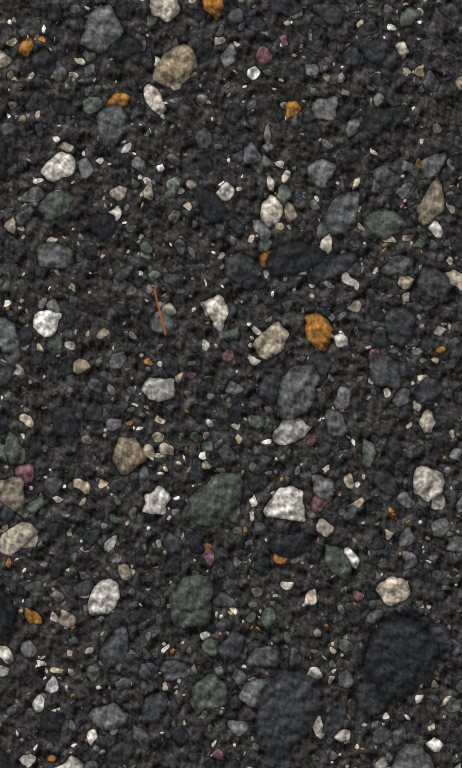
This texture is drawn by a Shadertoy shader. Its source:

```glsl
// Worn asphalt: crumbly dark binder with embedded stones of five sizes.
// Binder is lit gradient noise; stones are rounded random polygons scattered
// on jittered grids, painted from fine grit up to large pebbles.

const float TAU = 6.2831853;
const vec2 LIGHT = vec2(-0.45, 0.89);

const vec3 BINDER = vec3(1.03, 1.0, 0.98);
const vec3 SLATE  = vec3(0.16, 0.165, 0.175);
const vec3 GREY   = vec3(0.40, 0.40, 0.40);
const vec3 GREEN  = vec3(0.32, 0.35, 0.31);
const vec3 TAN    = vec3(0.55, 0.49, 0.40);
const vec3 CHALK  = vec3(0.74, 0.73, 0.71);
const vec3 OCHRE  = vec3(0.56, 0.39, 0.20);
const vec3 MAUVE  = vec3(0.40, 0.29, 0.32);
const vec3 NEEDLE = vec3(0.62, 0.34, 0.17);

vec3 hash3(vec2 p) {
    vec3 q = fract(p.xyx * vec3(0.1031, 0.1030, 0.0973));
    q += dot(q, q.yxz + 33.33);
    return fract((q.xxy + q.yzz) * q.zyx);
}

// Gradient noise, roughly -0.7 to 0.7
float corner(vec2 cell, vec2 f, vec2 o) {
    float a = TAU * hash3(cell + o).x;
    return dot(vec2(cos(a), sin(a)), f - o);
}

float noise(vec2 p) {
    vec2 i = floor(p), f = fract(p);
    vec2 u = f * f * f * (f * (f * 6.0 - 15.0) + 10.0);
    return mix(mix(corner(i, f, vec2(0, 0)), corner(i, f, vec2(1, 0)), u.x),
               mix(corner(i, f, vec2(0, 1)), corner(i, f, vec2(1, 1)), u.x), u.y);
}

float fbm(vec2 p) {
    float sum = 0.0, amp = 0.5;
    for (int i = 0; i < 3; i++) {
        sum += amp * noise(p);
        p = mat2(1.6, 1.2, -1.2, 1.6) * p + 17.0;
        amp *= 0.6;
    }
    return sum;
}

mat2 rotation(float a) {
    return mat2(cos(a), sin(a), -sin(a), cos(a));
}

// Approximate distance to an irregular polygon; sharpness squares its corners
float stoneDistance(vec2 q, float radius, float sharpness, vec2 seed) {
    float sum = 0.0;
    for (int k = 0; k < 7; k++) {
        vec3 r = hash3(seed + float(k) * 13.7);
        float a = (float(k) + 0.8 * (r.x - 0.5)) * TAU / 7.0;
        float side = dot(q, vec2(cos(a), sin(a))) / (radius * (0.72 + 0.45 * r.y));
        sum += pow(max(side, 1e-3), sharpness);
    }
    return radius * (pow(sum, 1.0 / sharpness) - 1.0);
}

// Mostly slate to grey, a share of pale stones, a few tinted ones
vec3 stoneColour(vec3 r, float paleShare) {
    vec3 c = mix(SLATE, GREY, r.x * r.x);
    c = mix(c, GREEN, 0.7 * step(0.86, r.y));
    if (r.z < paleShare) c = mix(TAN, CHALK, r.x) * (0.75 + 0.35 * r.y);
    if (r.z > 0.97) c = r.x < 0.7 ? OCHRE : MAUVE;
    return c;
}

// Paints one size class of stones over the ground
vec3 paintStones(vec3 ground, vec2 p, float cell, float share, float paleShare,
                 float relief, float pixel) {
    vec2 g = p / cell + 40.0 + 3.0 / cell;
    vec2 base = floor(g);
    for (int y = -1; y <= 1; y++)
    for (int x = -1; x <= 1; x++) {
        vec2 id = base + vec2(x, y);
        vec3 place = hash3(id + 5.3), form = hash3(id + 91.7);
        vec2 q = g - id - 0.5 - 0.6 * (place.xy - 0.5);
        if (place.z > share || dot(q, q) > 0.5) continue;

        float stretch = 1.0 + 0.4 * form.x;
        vec2 local = rotation(TAU * form.y) * q * vec2(stretch, 1.0 / stretch);
        float radius = mix(0.21, 0.36, form.z);
        float d = stoneDistance(local, radius, mix(4.0, 16.0, place.z / share), id);

        float contact = smoothstep(-0.02, 0.09, d);
        float dome = dot(q, LIGHT) / radius;
        float rim = smoothstep(0.0, 0.25, -d / radius);
        float shade = (1.0 + 0.15 * dome + 1.1 * relief) * mix(0.74, 1.0, rim);
        vec3 stone = stoneColour(hash3(id + 47.1), paleShare) * shade;
        float edge = 0.8 * pixel / cell;
        ground = mix(stone, ground * mix(0.6, 1.0, contact), smoothstep(-edge, edge, d));
    }
    return ground;
}

float segmentDistance(vec2 p, vec2 a, vec2 b) {
    vec2 ab = b - a;
    return length(p - a - ab * clamp(dot(p - a, ab) / dot(ab, ab), 0.0, 1.0));
}

void mainImage(out vec4 fragColor, in vec2 fragCoord) {
    float pixel = 1.0 / iResolution.x;
    vec2 p = fragCoord * pixel;

    // Crumbly binder, lit from the upper left
    float relief = fbm(p * 36.0) - fbm(p * 36.0 + LIGHT * 0.4);
    float tone = 0.185 + 0.17 * fbm(p * 19.0) + 0.32 * relief + 0.06 * noise(p * 120.0);
    vec3 colour = BINDER * max(tone, 0.055);

    // Stones with chipped outlines, small to large
    vec2 chip = vec2(noise(p * 48.0), noise(p * 48.0 + 31.0));
    vec2 w = p + 0.006 * chip;
    colour = paintStones(colour, w, 0.016, 0.35, 0.24, relief, pixel);
    colour = paintStones(colour, w, 0.033, 0.60, 0.20, relief, pixel);
    colour = paintStones(colour, w, 0.062, 0.66, 0.20, relief, pixel);
    colour = paintStones(colour, w, 0.118, 0.55, 0.20, relief, pixel);
    colour = paintStones(colour, w, 0.235, 0.45, 0.10, relief, pixel);

    // Mineral speckle and one dry pine needle
    colour *= 1.0 + 0.28 * noise(p * 140.0 + 9.0);
    float needle = segmentDistance(p, vec2(0.334, 1.035), vec2(0.358, 0.94));
    colour = mix(NEEDLE, colour, smoothstep(0.0, 0.0045, needle));

    fragColor = vec4(clamp(colour, 0.0, 1.0), 1.0);
}
```
